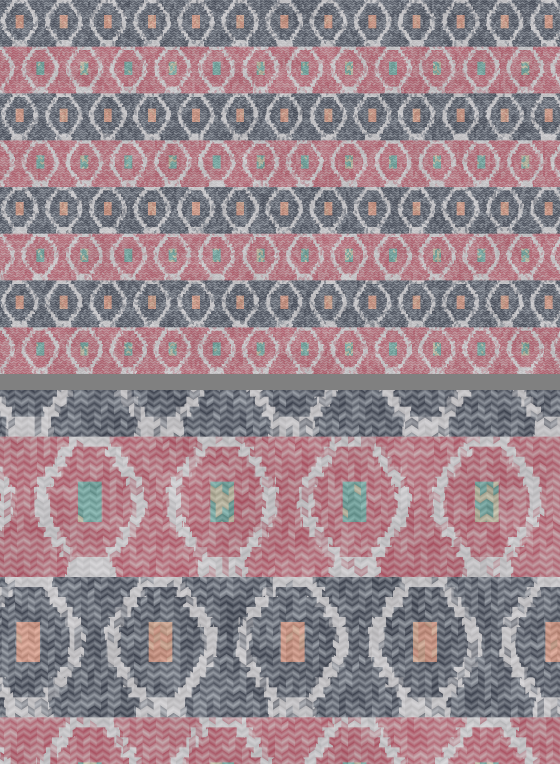
Top: the whole. Bottom: its middle third, enlarged.
A WebGL 2 fragment shader for this pattern:

```glsl
#version 300 es
precision highp float;
// Woven cloth: eight slate and rose bands, each with a row of stepped white
// ovals around a small coloured block. Ovals come from a row-quantised width
// profile; zigzag stitches and per-stitch hashes give the thread grain.

#define BANDS 8.0          // bands down the canvas
#define PERIOD 0.1179      // oval spacing, in canvas heights
#define SLATE_PHASE 0.446  // first oval centre, in periods
#define ROSE_PHASE 0.913
#define STEPS vec2(20.0, 14.0)    // steps per oval, across and down
#define STITCHES vec2(20.0, 19.0) // stitches per oval, across and down
#define LINE_WIDTH 2.1     // oval outline, in steps
#define GRAIN 0.21         // strength of the stitch relief
#define FRAY 0.7           // raggedness of the outline, in steps
#define GAPS 0.24          // share of ground stitches showing in the white
#define SAMPLES 3          // antialiasing samples per axis

uniform vec2 u_resolution;
out vec4 fragColor;

const vec3 SLATE = vec3(0.42, 0.44, 0.48);
const vec3 ROSE = vec3(0.715, 0.49, 0.53);
const vec3 WHITE = vec3(0.77, 0.765, 0.775);
const vec3 PEACH = vec3(0.77, 0.58, 0.52);
const vec3 TEAL = vec3(0.47, 0.64, 0.62);
const vec3 CREAM = vec3(0.76, 0.70, 0.61);

float hash(vec2 p) {
  vec3 q = fract(vec3(p.xyx) * 0.1031);
  q += dot(q, q.yzx + 33.33);
  return fract((q.x + q.y) * q.z);
}

float noise(vec2 p) {
  vec2 i = floor(p), f = fract(p);
  f = f * f * (3.0 - 2.0 * f);
  return mix(mix(hash(i), hash(i + vec2(1, 0)), f.x),
             mix(hash(i + vec2(0, 1)), hash(i + vec2(1, 1)), f.x), f.y);
}

// White outline: x in steps from the centre, row counted down from it
float ovalMask(float x, float row) {
  float d = abs(row);
  float outer = 8.4 - 1.1 * max(d - 1.5, 0.0);
  float inner = d > 5.5 ? -1.0 : outer - LINE_WIDTH;
  if (row > 6.5) outer = 3.7;  // broad foot along the lower edge
  return step(inner, abs(x)) * step(abs(x), outer);
}

vec3 cloth(vec2 p) {
  // Band and repeat coordinates, with y running down
  float down = (1.0 - p.y) * BANDS;
  float band = floor(down);
  bool rose = mod(band, 2.0) > 0.5;
  float across = p.x / PERIOD - (rose ? ROSE_PHASE : SLATE_PHASE) + 0.5;
  float column = floor(across);
  vec2 local = vec2(fract(across) - 0.5, fract(down));

  // Zigzag stitches
  vec2 s = vec2(across, down) * STITCHES;
  s.y += 0.6 * abs(fract(s.x * 0.5) * 2.0 - 1.0);
  vec2 stitch = floor(s);
  float rnd = hash(stitch + 71.0);
  float ridge = 1.0 - abs(fract(s.y) * 2.0 - 1.0);
  float relief = (ridge - 0.5) * 0.9 + (rnd - 0.5) * 0.75;

  // Ground cloth: pale weft shows between the dyed threads
  vec3 color = rose ? ROSE : SLATE;
  vec3 tint = rose ? vec3(0.28, 0.9, 0.78) : vec3(1.0, 1.0, 0.95);
  color += tint * relief * GRAIN * 1.25;

  // Stepped oval, with ground stitches breaking through the white
  vec2 g = local * STEPS;
  g.x += (hash(stitch + 13.0) - 0.5) * FRAY;
  float row = floor(g.y) - 6.0;
  vec3 white = WHITE + relief * GRAIN * 0.4;
  white = mix(white, color, 0.55 * step(1.0 - GAPS, hash(stitch + 5.0)));
  color = mix(color, white, ovalMask(g.x, row));

  // Centre block; every second one carries cream threads
  vec2 block = abs(local * STEPS - vec2(0.0, 6.5));
  if (block.x < 1.8 && block.y < 2.0) {
    float alternate = mod(column, 2.0);
    float fleck = step(mix(0.9, 0.52, alternate), hash(stitch + 37.0));
    vec3 yarn = mix(rose ? TEAL : PEACH, CREAM, fleck * (rose ? 0.8 : 0.4));
    color = yarn + relief * GRAIN * 0.7;
  }

  // Soft wear across the cloth
  float wear = noise(vec2(across * 2.3, down * 3.0)) - 0.5;
  return color + wear * 0.045;
}

void main() {
  vec3 sum = vec3(0.0);
  for (int j = 0; j < SAMPLES; j++) {
    for (int i = 0; i < SAMPLES; i++) {
      vec2 offset = (vec2(i, j) + 0.5) / float(SAMPLES) - 0.5;
      sum += cloth((gl_FragCoord.xy + offset) / u_resolution.y);
    }
  }
  fragColor = vec4(clamp(sum / float(SAMPLES * SAMPLES), 0.0, 1.0), 1.0);
}
```
